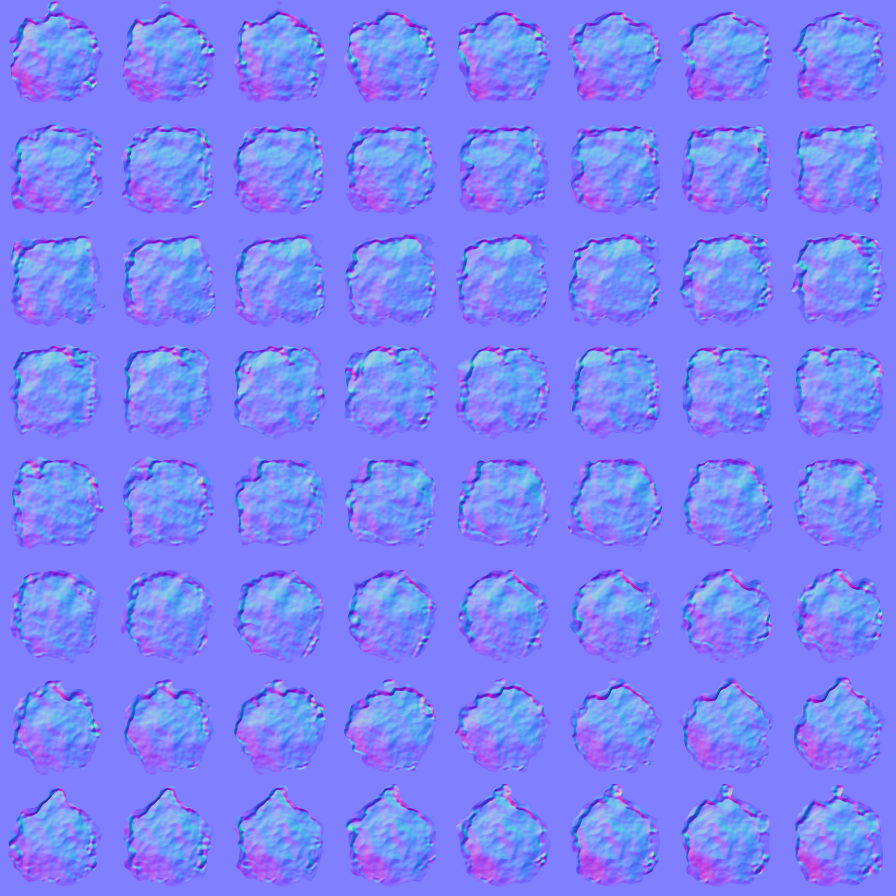
This texture map is drawn by a WebGL 1 fragment shader. Its source:

```glsl
precision highp float;
uniform vec2 u_resolution;

vec3 gradientAt(vec3 cell) {
  vec3 k = vec3(dot(cell, vec3(127.1, 311.7, 74.7)),
                dot(cell, vec3(269.5, 183.3, 246.1)),
                dot(cell, vec3(113.5, 271.9, 124.6)));
  return fract(sin(k) * 43758.55) * 2.0 - 1.0;
}

float corner(vec3 cell, vec3 f, vec3 o) {
  return dot(gradientAt(cell + o), f - o);
}

float gradientNoise(vec3 p) {
  vec3 i = floor(p), f = fract(p);
  vec3 u = f * f * f * (f * (f * 6.0 - 15.0) + 10.0);
  vec2 o = vec2(0.0, 1.0);
  vec4 x = mix(
    vec4(corner(i, f, o.xxx), corner(i, f, o.xyx), corner(i, f, o.xxy), corner(i, f, o.xyy)),
    vec4(corner(i, f, o.yxx), corner(i, f, o.yyx), corner(i, f, o.yxy), corner(i, f, o.yyy)),
    u.x);
  vec2 y = mix(x.xz, x.yw, u.y);
  return mix(y.x, y.y, u.z);
}

// Point on the front of the rock, turned about its vertical axis
vec3 rockPoint(vec2 p, float turn) {
  float z = sqrt(max(0.0, 1.0 - 0.5 * dot(p, p)));
  float c = cos(turn), s = sin(turn);
  return vec3(c * p.x + s * z, p.y, c * z - s * p.x);
}

// Negative inside; swings between round and boxy, with a knob on top
float outline(vec2 p, float turn) {
  float power = 3.2 + cos(turn - 1.6);
  vec2 q = pow(max(abs(p), 0.001), vec2(power));
  float radius = pow(q.x + q.y, 1.0 / power);
  vec3 s = rockPoint(p, turn);
  float knobby = max(cos(turn + 0.4), 0.0);
  float knob = knobby * smoothstep(0.3, 0.8, p.y)
             * (0.3 * exp(-16.0 * p.x * p.x) - 0.12);
  return radius - 0.92 - knob - 0.2 * gradientNoise(s * 2.6)
       - 0.09 * gradientNoise(s * 6.0 + 3.7);
}

// x: broad relief, y: broken rim height, z: apron coverage, w: outline
vec4 surface(vec2 p, float turn) {
  vec3 s = rockPoint(p, turn);
  float edge = outline(p, turn);

  // Tilted dome with a steeper lower left flank
  float flank = max(dot(p, vec2(-0.7)) - 0.3, 0.0);
  float relief = -0.06 * p.x - 0.18 * p.y - 0.13 * dot(p, p)
               - (0.35 + 0.25 * cos(turn + 0.4)) * flank * flank;
  float amplitude = 0.1, frequency = 2.2;
  for (int i = 0; i < 3; i++) {
    relief += amplitude * gradientNoise(s * frequency + 5.3);
    amplitude *= 0.38;
    frequency *= 2.1;
  }
  relief -= 0.04 * abs(gradientNoise(s * 3.5 + 9.1));

  // Step up to the apron, strongest at the top and left
  float ridge = edge + 0.1 + 0.24 * gradientNoise(s * 2.8 + 17.0)
              + 0.09 * gradientNoise(s * 7.0 + 2.3);
  float apron = smoothstep(-0.07, 0.07, ridge);
  float strength = smoothstep(-0.95, 0.4, p.y - 0.3 * p.x)
                 * (1.0 - 0.7 * smoothstep(0.4, 0.8, p.x))
                 * (0.8 + 0.9 * gradientNoise(s * 3.3 + 41.0));

  // Patches of crumbled stone, mostly on the right
  float patches = smoothstep(-0.1, 0.3, gradientNoise(s * 3.0 + 23.0));
  float crumbs = gradientNoise(s * 8.0 + 31.0) * exp(-90.0 * ridge * ridge);
  float rim = 0.125 * strength * apron
            + crumbs * patches * (0.06 + 0.12 * smoothstep(0.3, 0.8, p.x));
  return vec4(relief, rim, apron, edge);
}

void main() {
  // Eight by eight frames of one full turn, read from the top left
  vec2 grid = gl_FragCoord.xy / u_resolution * 8.0;
  vec2 cell = floor(grid);
  float turn = 6.28319 * (cell.x + 8.0 * (7.0 - cell.y)) / 64.0;
  vec2 p = (fract(grid) - vec2(0.495, 0.5)) / 0.425;

  // Slopes by forward differences
  float e = 0.025;
  vec4 here = surface(p, turn);
  vec4 dx = (surface(p + vec2(e, 0.0), turn) - here) / e;
  vec4 dy = (surface(p + vec2(0.0, e), turn) - here) / e;
  vec2 slope = vec2(dx.x, -dy.x) * mix(1.0, 0.25, here.z) + vec2(dx.y, -dy.y);
  slope.y -= 0.14 * here.z;

  // Blend into the flat ground, then encode the normal
  float soft = 16.0 / u_resolution.y;
  float inside = 1.0 - smoothstep(-soft, soft, here.w);
  vec3 normal = normalize(vec3(slope * inside, 1.0));
  gl_FragColor = vec4(normal * 0.5 + 0.5, 1.0);
}
```
